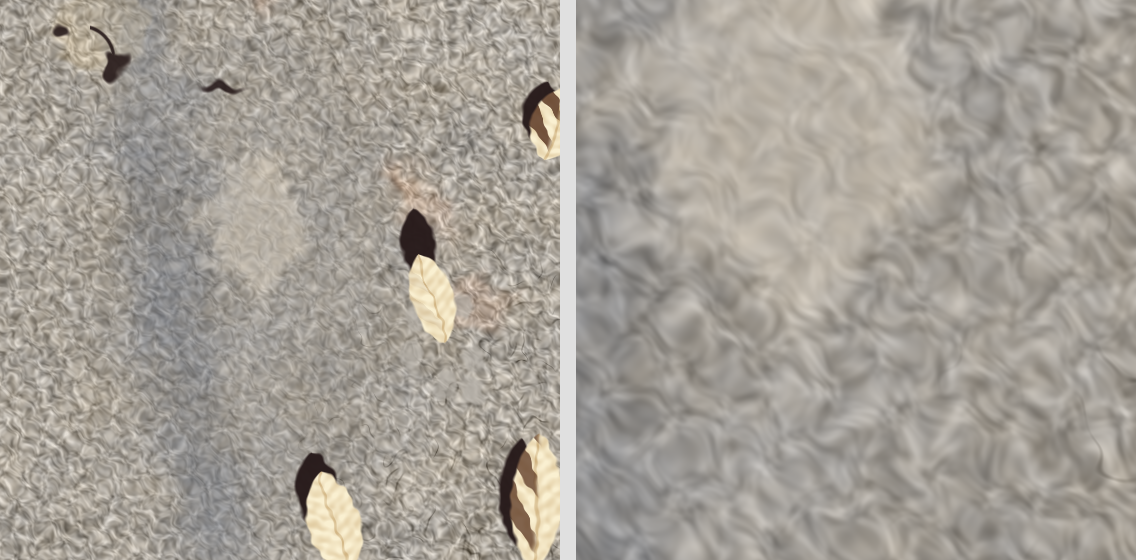
Left, the full canvas; right, a detail of the centre.
A Shadertoy shader for this texture:

```glsl
// Weathered asphalt in hard sunlight with a worn pale patch and a few curled dry leaves.

const vec3 STONE = vec3(0.64, 0.62, 0.59);
const vec3 CREAM = vec3(0.98, 0.94, 0.82);
const vec3 TAN = vec3(0.80, 0.68, 0.48);
const vec3 BROWN = vec3(0.36, 0.22, 0.14);
const vec3 SHADOW = vec3(0.15, 0.10, 0.10);
const int LEAF_COUNT = 4;

// Per leaf: centre, half length, half width
const vec4 LEAF_SHAPE[LEAF_COUNT] = vec4[](
    vec4(0.772, 0.468, 0.082, 0.038), vec4(0.597, 0.065, 0.094, 0.047),
    vec4(0.958, 0.105, 0.122, 0.046), vec4(0.995, 0.780, 0.070, 0.046));
// Per leaf: tilt, curl, shadow offset
const vec4 LEAF_POSE[LEAF_COUNT] = vec4[](
    vec4(-0.30, 0.1, -0.025, 0.095), vec4(-0.28, 0.0, -0.030, 0.055),
    vec4(0.05, 0.9, -0.030, 0.015), vec4(0.35, 1.0, -0.026, 0.020));

float hash(vec2 cell) {
    vec3 q = fract(cell.xyx * 0.1031);
    q += dot(q, q.yzx + 33.33);
    return fract((q.x + q.y) * q.z);
}

float corner(vec2 cell, vec2 offset) {
    float angle = 6.2832 * hash(cell);
    return dot(vec2(cos(angle), sin(angle)), offset);
}

float gradientNoise(vec2 p) {
    vec2 i = floor(p), f = p - i;
    vec2 u = f * f * f * (f * (f * 6.0 - 15.0) + 10.0);
    vec2 e = vec2(1.0, 0.0);
    return mix(mix(corner(i, f), corner(i + e, f - e), u.x),
               mix(corner(i + e.yx, f - e.yx), corner(i + 1.0, f - 1.0), u.x), u.y);
}

vec2 turn(vec2 p, float angle) {
    float c = cos(angle), s = sin(angle);
    return vec2(c * p.x - s * p.y, s * p.x + c * p.y);
}

// Soft elliptical blot: 1 at the centre, 0 outside
float blot(vec2 p, vec2 centre, vec2 radius, float softness) {
    return 1.0 - smoothstep(1.0 - softness, 1.0 + softness, length((p - centre) / radius));
}

float leafMask(vec2 q, vec2 size, float blur) {
    float t = abs(q.y) / size.x;
    float width = size.y * pow(max(1.0 - t * t, 0.0), 0.75);
    float d = abs(q.x) - width + max(t - 1.0, 0.0) * size.x;
    return 1.0 - smoothstep(-blur, blur, d);
}

// Short, bent, slightly diagonal grains at three sizes
float grain(vec2 p) {
    vec2 bend = vec2(gradientNoise(p * 38.0), gradientNoise(p * 38.0 + 57.0));
    vec2 q = turn(p + 0.012 * bend, 0.75) * vec2(0.82, 1.18);
    return 1.75 * gradientNoise(q * 82.0) + 1.0 * gradientNoise(q * 43.0 + 19.0)
         + 1.0 * gradientNoise(q * 145.0 + 71.0);
}

vec3 asphalt(vec2 p) {
    vec2 wobble = p + 0.05 * vec2(gradientNoise(p * 13.0), gradientNoise(p * 13.0 + 31.0))
                    + 0.02 * gradientNoise(p * 37.0);
    float broad = gradientNoise(p * 6.0 + 4.0);

    // Worn regions: bluish diagonal track and pale central patch
    float trackAxis = 0.27 + 0.16 * (0.75 - wobble.y);
    float track = exp(-pow((wobble.x - trackAxis) / 0.075, 2.0));
    float centre = blot(wobble, vec2(0.44, 0.47), vec2(0.27, 0.42), 0.5);
    float pale = blot(wobble, vec2(0.455, 0.60), vec2(0.082, 0.115), 0.22);
    float worn = max(max(0.48 * track, 0.38 * centre), 0.66 * pale);

    float tone = 1.3 * grain(p) * (1.0 - worn) + 0.45 * broad + 0.12;
    tone += 0.75 * pale - 0.5 * track * (1.0 - pale) - 0.18 * centre;

    // Open gaps and cracks among the coarser stones at the right
    float coarse = smoothstep(0.45, 0.8, p.x) * (1.0 - smoothstep(0.35, 0.75, p.y));
    float crack = 1.0 - smoothstep(0.0, 0.07, abs(gradientNoise(wobble * 17.0 + 9.0)));
    float broken = smoothstep(-0.05, 0.25, gradientNoise(p * 22.0 + 43.0));
    tone -= 1.5 * crack * broken * coarse;

    vec3 colour = STONE + 0.125 * clamp(tone, -3.2, 2.0);
    float warmth = 0.7 * gradientNoise(p * 9.0 + 23.0) + 0.4 * gradientNoise(p * 60.0)
                 + 0.25 - 0.75 * track - 0.25 * centre + 0.4 * pale;
    colour += warmth * vec3(0.030, 0.008, -0.030);

    // Rusty stains along the upper right diagonal
    float stainLine = exp(-pow((wobble.x + 0.75 * wobble.y - 1.23) / 0.045, 2.0));
    float stain = stainLine * smoothstep(0.5, 0.7, p.y) * smoothstep(-0.2, 0.3, broad);
    stain += 0.7 * blot(wobble, vec2(0.86, 0.46), vec2(0.055, 0.035), 0.6);
    return colour + stain * vec3(0.065, 0.0, -0.035);
}

// Flat pale stones scattered near the right side
vec3 addStones(vec3 colour, vec2 p) {
    for (int i = 0; i < 8; i++) {
        float k = float(i);
        vec2 spot = vec2(0.69 + 0.20 * hash(vec2(k, 3.0)), 0.28 + 0.18 * hash(vec2(k, 8.0)));
        vec2 rough = p + 0.012 * gradientNoise(p * 45.0 + k);
        float stone = blot(rough, spot, vec2(0.019, 0.024), 0.25);
        colour = mix(colour, STONE + 0.07 + 0.03 * gradientNoise(p * 90.0), 0.65 * stone);
    }
    return colour;
}

// Faded leaf with dark curled scraps and a thin stem
vec3 addLitter(vec3 colour, vec2 p) {
    vec2 rough = p + 0.025 * gradientNoise(p * 32.0);
    colour += 0.8 * blot(rough, vec2(0.18, 0.945), vec2(0.085, 0.075), 0.15) * vec3(0.075, 0.05, 0.0);
    float dark = blot(rough, vec2(0.202, 0.885), vec2(0.018, 0.027), 0.25);
    dark = max(dark, blot(rough, vec2(0.395, 0.840), vec2(0.036, 0.010), 0.4));
    dark = max(dark, blot(rough, vec2(0.110, 0.945), vec2(0.013, 0.012), 0.4));
    float stem = abs(length(p - vec2(0.145, 0.895)) - 0.058);
    dark = max(dark, (1.0 - smoothstep(0.001, 0.005, stem)) * step(0.16, p.x) * step(0.89, p.y));
    return mix(colour, SHADOW, 0.9 * dark);
}

vec3 leafColour(vec2 q, vec2 size, float curl) {
    float side = q.x / size.y, along = q.y / size.x;
    float vein = 0.5 + 0.5 * sin(26.0 * along - 9.0 * abs(side));
    float rib = 1.0 - smoothstep(0.02, 0.09, abs(side + 0.1 * sin(3.0 * along)));
    float mottled = 0.5 + gradientNoise(q * 55.0);
    vec3 colour = mix(CREAM, TAN, clamp(0.22 * vein + 0.5 * rib + 0.45 * mottled - 0.15, 0.0, 1.0));
    float fold = smoothstep(0.0, 0.35, sin(8.0 * along + 5.0 * side) - 0.3 - 1.2 * side);
    return mix(colour, BROWN, curl * 0.85 * fold * (1.0 - smoothstep(-0.15, 0.15, side)));
}

vec3 addLeaf(vec3 colour, vec2 p, vec4 shape, vec4 pose) {
    vec2 ragged = p + 0.006 * gradientNoise(p * 48.0);
    vec2 q = turn(ragged - shape.xy, pose.x);
    vec2 shade = turn(ragged - shape.xy - pose.zw, pose.x * 0.5);
    colour = mix(colour, SHADOW, 0.97 * leafMask(shade, shape.zw * vec2(0.78, 0.80), 0.004));
    return mix(colour, leafColour(q, shape.zw, pose.y), leafMask(q, shape.zw, 0.003));
}

void mainImage(out vec4 fragColor, in vec2 fragCoord) {
    vec2 p = fragCoord / iResolution.xy;
    vec3 colour = addLitter(addStones(asphalt(p), p), p);
    for (int i = 0; i < LEAF_COUNT; i++) {
        colour = addLeaf(colour, p, LEAF_SHAPE[i], LEAF_POSE[i]);
    }
    fragColor = vec4(clamp(colour, 0.0, 1.0), 1.0);
}
```
